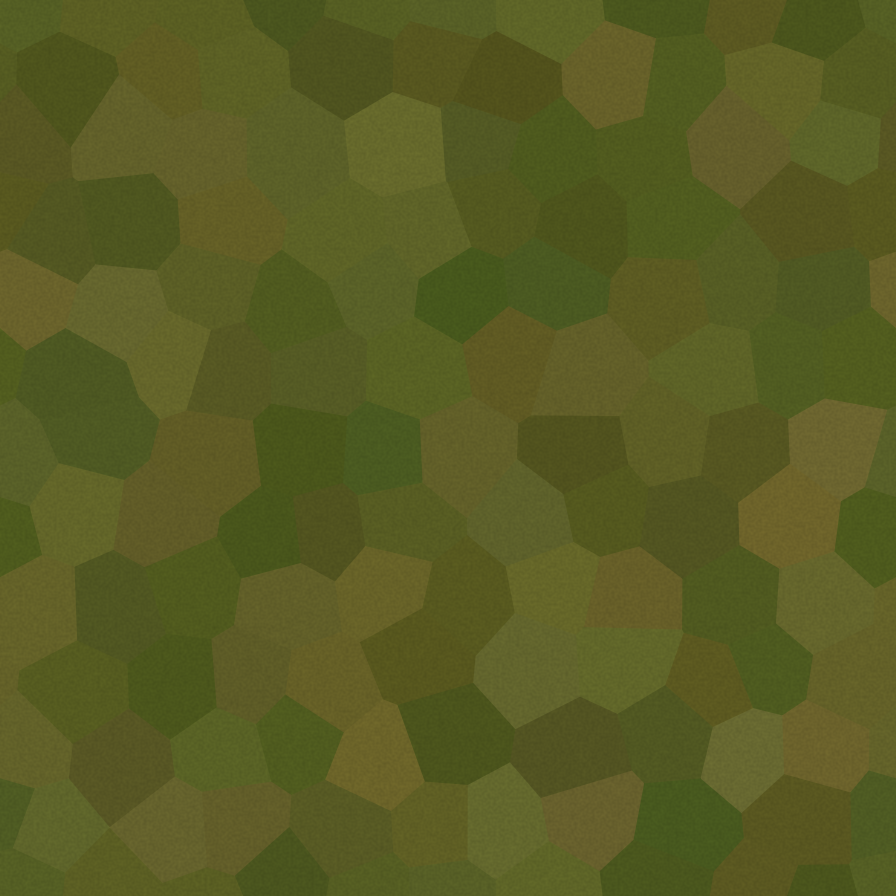
This pattern is drawn by a WebGL 1 fragment shader. Its source:

```glsl
precision highp float;
// Camouflage mosaic: muted green, olive and brown polygons with fine grain.
// A staggered, jittered lattice of seeds gives the Voronoi cells; lattice
// indices wrap in both directions, as does the gradient noise, so it tiles.

uniform vec2 u_resolution;

const vec2 CELLS = vec2(10.0, 12.0);        // an even row count keeps the stagger
const vec2 LATTICE_SHIFT = vec2(0.25, 0.5); // keeps cell borders off the canvas edge
const float JITTER = 0.56;
const vec3 DARK_GREEN = vec3(0.291, 0.327, 0.111);
const vec3 LIGHT_OLIVE = vec3(0.416, 0.402, 0.177);
const vec3 WARM_SHIFT = vec3(0.022, -0.012, 0.001);
const vec3 COOL_SHIFT = vec3(-0.003, 0.002, 0.014);

vec3 hash3(vec2 p) {
  vec3 q = fract(p.xyx * vec3(0.1031, 0.1030, 0.0973));
  q += dot(q, q.yxz + 33.33);
  return fract((q.xxy + q.yzz) * q.zyx);
}

// Wraps whole-number indices; the half step guards against rounding.
vec2 wrapIndex(vec2 index, vec2 count) {
  return index - count * floor((index + 0.5) / count);
}

// Gradient noise that repeats after a whole number of lattice steps.
vec2 latticeGradient(vec2 cell, float period) {
  float angle = 6.2831853 * hash3(wrapIndex(cell, vec2(period)) + period).x;
  return vec2(cos(angle), sin(angle));
}

float gradientNoise(vec2 uv, float period) {
  vec2 p = uv * period + vec2(0.37, 0.61);
  vec2 i = floor(p);
  vec2 f = p - i;
  vec2 w = f * f * f * (f * (f * 6.0 - 15.0) + 10.0);
  vec2 e = vec2(1.0, 0.0);
  float a = dot(latticeGradient(i, period), f);
  float b = dot(latticeGradient(i + e.xy, period), f - e.xy);
  float c = dot(latticeGradient(i + e.yx, period), f - e.yx);
  float d = dot(latticeGradient(i + e.xx, period), f - e.xx);
  return mix(mix(a, b, w.x), mix(c, d, w.x), w.y);
}

// Each cell mixes a brightness with a warm and a cool tint.
vec3 cellColor(vec2 id) {
  vec3 r = hash3(id + 71.0);
  vec3 base = mix(DARK_GREEN, LIGHT_OLIVE, pow(r.x, 1.25));
  return base + WARM_SHIFT * (2.0 * r.y - 1.0) + COOL_SHIFT * (2.0 * r.z - 1.0);
}

// Voronoi cells, blended with the runner-up across one pixel at the border.
vec3 mosaic(vec2 uv, float pixel) {
  vec2 p = uv * CELLS + LATTICE_SHIFT;
  float near1 = 9.0;
  float near2 = 9.0;
  vec2 seed1 = vec2(0.0);
  vec2 seed2 = vec2(0.0);
  vec2 id1 = vec2(0.0);
  vec2 id2 = vec2(0.0);
  for (int j = -2; j <= 2; j++) {
    float row = floor(p.y) + float(j);
    float stagger = 0.5 * mod(row, 2.0);
    for (int i = -2; i <= 2; i++) {
      vec2 cell = vec2(floor(p.x - stagger) + float(i), row);
      vec2 id = wrapIndex(cell, CELLS);
      vec2 offset = 0.5 + JITTER * (hash3(id + 13.0).xy - 0.5);
      vec2 seed = (cell + vec2(stagger, 0.0) + offset - p) / CELLS;
      float dist = dot(seed, seed);
      if (dist < near1) {
        near2 = near1; seed2 = seed1; id2 = id1;
        near1 = dist; seed1 = seed; id1 = id;
      } else if (dist < near2) {
        near2 = dist; seed2 = seed; id2 = id;
      }
    }
  }
  float border = (near2 - near1) / (2.0 * length(seed2 - seed1));
  float cover = clamp(0.5 + border / pixel, 0.5, 1.0);
  return mix(cellColor(id2), cellColor(id1), cover);
}

// Cloth-like grain: fine specks over faint mottling.
float grain(vec2 uv) {
  return 0.085 * gradientNoise(uv, 310.0)
       + 0.035 * gradientNoise(uv, 130.0)
       + 0.015 * gradientNoise(uv, 40.0);
}

void main() {
  vec2 uv = gl_FragCoord.xy / u_resolution;
  float pixel = 1.0 / min(u_resolution.x, u_resolution.y);
  vec3 color = mosaic(uv, pixel) * (1.0 + grain(uv));
  gl_FragColor = vec4(color, 1.0);
}
```
